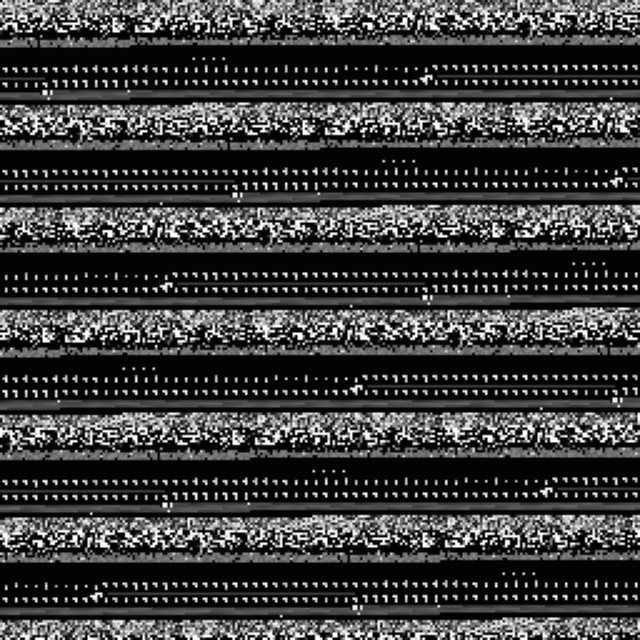
Reproduce this pattern procedurally as a three.js fragment shader.

```glsl
// Rows of static, grey bands and dotted lines, like a memory dump shown as pixels.
// One record of 10572 cells is laid end to end along a 256-cell-wide raster, so
// it repeats about 6.2 times down, each time shifted 76 cells to the right.
varying vec2 vUv;

float hash(vec2 p) {
  vec3 q = fract(vec3(p.xyx) * 0.1031);
  q += dot(q, q.yzx + 33.33);
  return fract((q.x + q.y) * q.z);
}

float slope(vec2 corner, vec2 offset) {
  float angle = 6.2832 * hash(corner + 7.0);
  return dot(vec2(cos(angle), sin(angle)), offset);
}

float gradientNoise(vec2 p) {
  vec2 i = floor(p), f = fract(p), u = f * f * (3.0 - 2.0 * f);
  vec2 e = vec2(1.0, 0.0);
  return mix(mix(slope(i, f), slope(i + e, f - e), u.x),
             mix(slope(i + e.yx, f - e.yx), slope(i + 1.0, f - 1.0), u.x), u.y);
}

bool within(float t, float start, float end) {
  return t >= start && t < end;
}

// Brightness of one cell; t is its place in the record, in raster rows
float recordCell(float index) {
  float t = index / 256.0;
  float row = floor(t);
  float column = floor(fract(t) * 256.0 + 0.5);
  vec2 cell = vec2(column, row);
  float grain = hash(cell);
  float chance = hash(cell + 91.7);
  float lane = mod(column, 4.0);

  // Static: fine greys first, then clumps of black and white
  if (t < 5.6) return grain;
  if (t < 12.4) {
    float clump = gradientNoise(cell * vec2(0.43, 0.71)) + 0.75 * (grain - 0.5);
    return smoothstep(-0.12, 0.2, clump - 0.012 * (t - 5.6));
  }
  if (t < 14.4) return chance > 0.86 ? grain : 0.01;

  // Speckled grey band, ragged at its upper edge
  if (t < 18.2) {
    float gap = t < 15.6 ? 0.5 : 0.1;
    if (chance < gap) return 0.03;
    return chance > 0.97 ? 0.85 : 0.36 + 0.18 * grain;
  }

  // Short run of four dots
  if (within(t, 23.297, 23.359)) return lane == 1.0 ? 0.9 : 0.01;

  // Upper dotted line: sparse, wide, then narrow dots
  if (within(t, 26.1, 26.668)) return lane == 2.0 && chance > 0.65 ? 0.7 : 0.01;
  if (within(t, 26.668, 28.9)) {
    bool wide = t < 27.254 && lane == 1.0;
    bool kept = t < 28.5 || chance > 0.6;
    return (lane == 2.0 || wide) && kept ? 0.72 + 0.28 * grain : 0.01;
  }

  // Lower dotted line
  if (within(t, 32.078, 34.2)) {
    bool wide = t < 33.078 && lane == 1.0 && chance > 0.35;
    return lane == 2.0 || wide ? 0.75 + 0.25 * grain : 0.01;
  }

  // Bright clusters where the lines change, and the thin line between them
  bool upperMark = within(column, 167.0, 174.0) && within(row, 30.0, 32.0);
  bool lowerMark = within(column, 16.0, 21.0) && within(row, 36.0, 38.0);
  if (upperMark || lowerMark) return chance > 0.45 ? 0.95 : 0.05;
  if (within(t, 30.68, 31.07)) return 0.23;

  // Smooth grey band with slow ramps and stray bright cells
  if (index == 9267.0 || index == 10003.0 || index == 10228.0) return 0.95;
  if (within(t, 36.08, 39.2)) {
    float ramp = fract(column / 33.0 + 0.31 * row);
    float core = 1.0 - abs(t - 37.8) / 1.7;
    return 0.18 + 0.1 * core + 0.12 * ramp + 0.1 * gradientNoise(cell * vec2(0.13, 0.7));
  }
  return 0.01;
}

float rasterCell(vec2 cell) {
  cell = clamp(cell, 0.0, 255.0);
  return recordCell(floor(mod(cell.y * 256.0 + cell.x + 0.5, 10572.0)));
}

void main() {
  // Raster runs from the upper left; neighbouring cells blend softly
  vec2 p = vec2(vUv.x, 1.0 - vUv.y) * 256.0 - 0.5;
  vec2 cell = floor(p);
  vec2 blend = smoothstep(0.0, 1.0, fract(p));
  float upper = mix(rasterCell(cell), rasterCell(cell + vec2(1.0, 0.0)), blend.x);
  float lower = mix(rasterCell(cell + vec2(0.0, 1.0)), rasterCell(cell + 1.0), blend.x);
  gl_FragColor = vec4(vec3(mix(upper, lower, blend.y)), 1.0);
}
```
